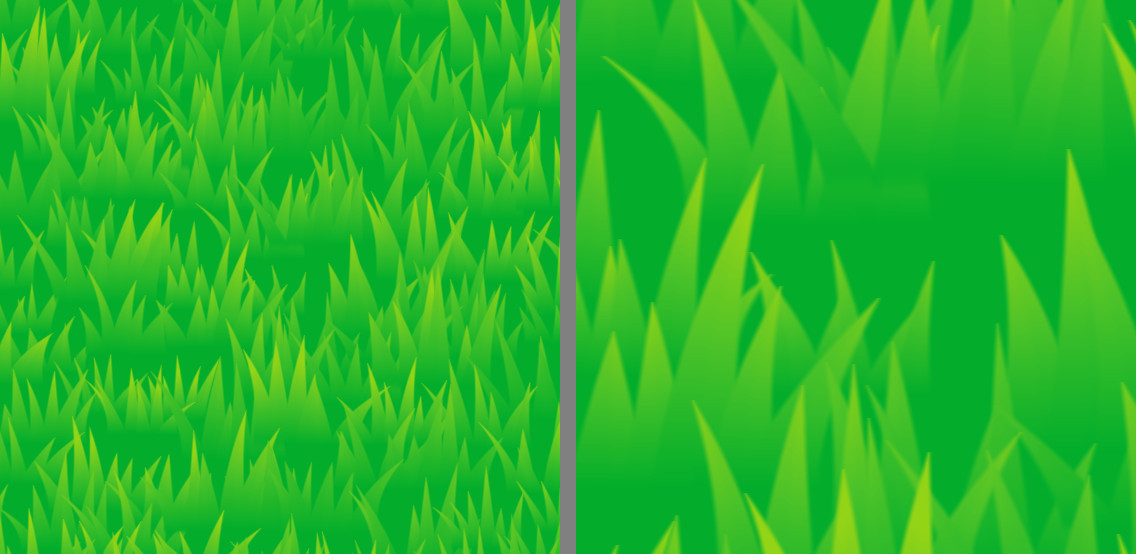
Left: the whole. Right: its middle third, enlarged.
A Shadertoy shader for this texture:

```glsl
// Dense cartoon grass: staggered rows of leafy tufts painted from back to front.
// Each tuft is a fan of broad curved blades that merge into one body, coloured
// from deep green at the root to yellow-green at the tip.

const vec3 DEEP_GREEN = vec3(0.01, 0.68, 0.17);
const vec3 LEAF_GREEN = vec3(0.29, 0.76, 0.16);
const vec3 TIP_GREEN  = vec3(0.58, 0.83, 0.09);

const float ROW_STEP     = 0.085;  // height between rows of tufts
const float COLUMN_STEP  = 0.16;   // width between tufts in a row
const float TUFT_HEIGHT  = 0.215;
const float TUFT_SPREAD  = 0.070;  // half width of the roots
const float BLADE_WIDTH  = 0.025;  // half width of a blade at its root
const float FAN_LEAN     = 0.045;  // outward lean of the outer blades
const float RANDOM_LEAN  = 0.040;
const float PATCH_SCALE  = 3.5;    // bright and dark patches per canvas height
const float EDGE_SOFT    = 0.0022;
const int   BLADE_COUNT  = 6;

float hash(vec2 p) {
    return fract(sin(dot(p, vec2(127.1, 311.7))) * 43758.55);
}

float valueNoise(vec2 p) {
    vec2 cell = floor(p);
    vec2 f = smoothstep(0.0, 1.0, p - cell);
    float low  = mix(hash(cell), hash(cell + vec2(1.0, 0.0)), f.x);
    float high = mix(hash(cell + vec2(0.0, 1.0)), hash(cell + 1.0), f.x);
    return mix(low, high, f.y);
}

vec3 grassRamp(float tone) {
    tone = clamp(tone, 0.0, 1.0);
    vec3 lower = mix(DEEP_GREEN, LEAF_GREEN, min(tone * 2.0, 1.0));
    return mix(lower, TIP_GREEN, max(tone * 2.0 - 1.0, 0.0));
}

// Paints one tuft over the colour; p is relative to the middle of its roots.
vec3 paintTuft(vec3 color, vec2 p, vec2 id, float patchTone, float edge) {
    float size = mix(0.58, 1.15, hash(id + 3.7));
    float peak = mix(0.55, 1.05, hash(id + 8.3)) * mix(0.75, 1.25, patchTone);
    float tuftHeight = TUFT_HEIGHT * size;
    if (p.y < 0.0 || p.y > tuftHeight) return color;

    for (int i = 0; i < BLADE_COUNT; i++) {
        vec2 seed = id * 1.37 + float(i) * vec2(5.19, 2.73);
        float randA = hash(seed);
        float randB = hash(seed + 11.3);
        float randC = hash(seed + 23.9);

        // Position in the fan, -1 at the left to 1 at the right
        float fan = (float(i) + 0.6 * (randC - 0.5)) / float(BLADE_COUNT - 1) * 2.0 - 1.0;
        float bladeHeight = tuftHeight * mix(0.5, 1.0, randA) * (1.0 - 0.15 * fan * fan);
        float along = p.y / bladeHeight;
        if (along > 1.0) continue;

        // Curved spine and tapering outline
        float lean = size * (fan * FAN_LEAN + (randB - 0.5) * 2.0 * RANDOM_LEAN);
        float bend = mix(1.3, 2.4, randC);
        float spine = fan * TUFT_SPREAD * size + lean * pow(along, bend);
        float slope = lean * bend * pow(along, bend - 1.0) / bladeHeight;
        float halfWidth = BLADE_WIDTH * size * mix(0.75, 1.2, randB) * pow(1.0 - along, 0.9);
        float side = p.x - spine;
        float dist = (abs(side) - halfWidth) / sqrt(1.0 + slope * slope);
        float cover = 1.0 - smoothstep(-edge, edge, dist);
        cover *= smoothstep(0.0, 0.14, along);

        // Shared gradient over the tuft, with a little contrast between blades
        float rise = clamp((mix(p.y / tuftHeight, along, 0.4) - 0.05) / 0.8, 0.0, 1.0);
        float shade = 1.0 + 0.3 * (randC - 0.5) * smoothstep(0.25, 0.7, along);
        float litSide = 0.05 * along * smoothstep(-0.003, 0.003, side * sign(lean));
        color = mix(color, grassRamp(peak * rise * shade + litSide), cover);
    }
    return color;
}

void mainImage(out vec4 fragColor, in vec2 fragCoord) {
    vec2 p = fragCoord / iResolution.y;
    float edge = max(EDGE_SOFT, 0.8 / iResolution.y);
    vec3 color = DEEP_GREEN;
    float nearestRow = floor(p.y / ROW_STEP);

    // Rows from back (high) to front (low)
    for (int j = 1; j >= -3; j--) {
        float row = nearestRow + float(j);
        float stagger = 0.5 * mod(row, 2.0) + 0.3 * hash(vec2(row, 4.1));
        float nearestColumn = floor(p.x / COLUMN_STEP - stagger);

        for (int k = -1; k <= 1; k++) {
            vec2 id = vec2(nearestColumn + float(k), row);
            vec2 jitter = vec2(hash(id + 31.7), hash(id + 47.1)) - 0.5;
            vec2 root = vec2((id.x + stagger + 0.5 + 0.35 * jitter.x) * COLUMN_STEP,
                             (row + 1.05 * jitter.y) * ROW_STEP);
            float patchTone = valueNoise(root * PATCH_SCALE + 17.0);
            color = paintTuft(color, p - root, id, patchTone, edge);
        }
    }
    fragColor = vec4(color, 1.0);
}
```
